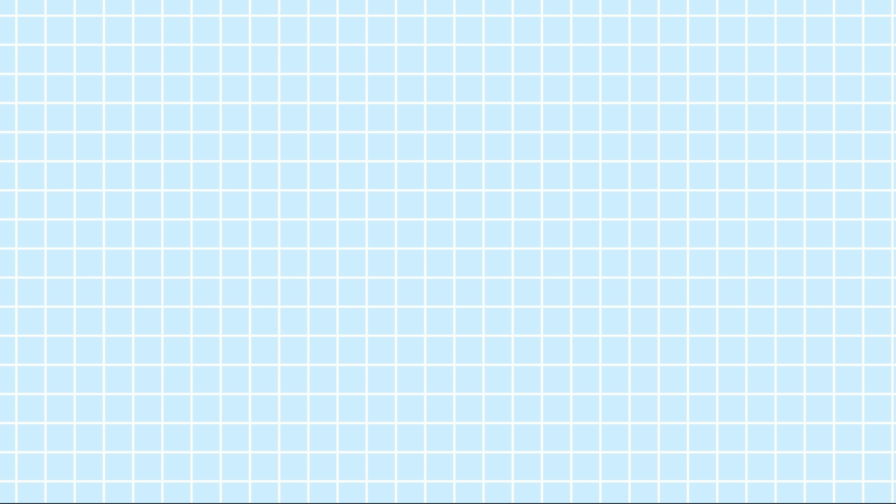
This pattern is drawn by a WebGL 1 fragment shader. Its source:

```glsl
precision highp float;

uniform vec2 u_resolution;

// Lengths are fractions of the canvas height
const vec2 CELL = vec2(0.05794, 0.05773);
const vec2 FIRST_LINE = vec2(0.0324, 0.0451);
const float LINE_WIDTH = 0.0043;
const float HALO_WIDTH = 0.0105;
const float EDGE_HEIGHT = 0.0022;

const vec3 SKY = vec3(0.800, 0.929, 0.997);
const vec3 HALO = vec3(0.826, 0.932, 0.975);
const vec3 LINE = vec3(0.985, 0.997, 0.985);
const vec3 EDGE = vec3(0.22, 0.27, 0.31);

float hash(vec2 p) {
  return fract(sin(dot(p, vec2(127.1, 311.7))) * 4375.85);
}

float valueNoise(vec2 p) {
  vec2 cell = floor(p);
  vec2 f = fract(p);
  f = f * f * (3.0 - 2.0 * f);
  float low = mix(hash(cell), hash(cell + vec2(1.0, 0.0)), f.x);
  float high = mix(hash(cell + vec2(0.0, 1.0)), hash(cell + 1.0), f.x);
  return mix(low, high, f.y);
}

// Signed distance to the nearest line of each direction
vec2 gridDistance(vec2 p, vec2 cell, vec2 first) {
  return (fract((p - first) / cell + 0.5) - 0.5) * cell;
}

// Share of a filter window that is covered by a centred band
float bandCoverage(float d, float width, float window) {
  float halfWidth = 0.5 * width;
  float upper = min(d + 0.5 * window, halfWidth);
  float lower = max(d - 0.5 * window, -halfWidth);
  return clamp((upper - lower) / window, 0.0, 1.0);
}

float gridCoverage(vec2 d, float width, float window) {
  float vertical = bandCoverage(d.x, width, window);
  float horizontal = bandCoverage(d.y, width, window);
  return 1.0 - (1.0 - vertical) * (1.0 - horizontal);
}

void main() {
  float pixel = 1.0 / u_resolution.y;
  vec2 p = gl_FragCoord.xy * pixel;
  vec2 d = gridDistance(p, CELL, FIRST_LINE);

  // Soft tint beside the lines, then the lines with faint fading
  float halo = gridCoverage(d, HALO_WIDTH, max(pixel, 0.004));
  float line = gridCoverage(d, LINE_WIDTH, max(1.15 * pixel, 0.0028));
  float fading = 0.05 * valueNoise(p * 70.0);
  vec3 color = mix(SKY, HALO, 0.75 * halo);
  color = mix(color, LINE, line * (1.0 - fading));

  // Thin dark rule along the bottom
  float edge = clamp((EDGE_HEIGHT - p.y) / pixel + 0.5, 0.0, 1.0);
  color = mix(color, EDGE, edge);

  gl_FragColor = vec4(color, 1.0);
}
```
